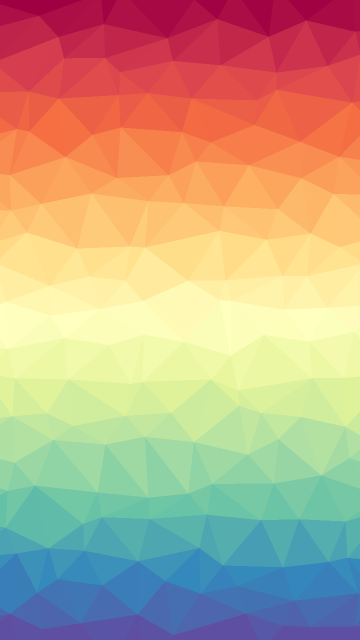
This background is drawn by a Shadertoy shader. Its source:

```glsl
// Low-poly wallpaper: a sheet of flat triangles running from crimson to violet.
// Scattered cell points are joined by a Delaunay walk towards each pixel; every
// triangle takes one colour from a vertical ramp at the height of its centroid.

const vec2 CELL = vec2(0.0710, 0.0550);  // point spacing, in canvas heights
const vec2 JITTER = vec2(0.85, 0.75);    // full range of scatter, in cells
const float ROW_OFFSET = 0.40;           // height of the first row, in cells
const int REACH = 2;                     // cells searched to each side
const int COUNT = 25;                    // points in the search window
const int MAX_STEPS = 8;                 // triangles crossed by the walk
const int SAMPLES = 2;                   // smoothing samples per axis

const int LAST = 10;
const vec3 RAMP[11] = vec3[11](
    vec3(0.62, 0.00, 0.26), vec3(0.84, 0.24, 0.31), vec3(0.96, 0.43, 0.26),
    vec3(0.99, 0.68, 0.38), vec3(1.00, 0.88, 0.55), vec3(1.00, 1.00, 0.75),
    vec3(0.90, 0.96, 0.60), vec3(0.67, 0.87, 0.64), vec3(0.40, 0.76, 0.65),
    vec3(0.20, 0.53, 0.74), vec3(0.37, 0.31, 0.64));

vec3 rampColor(float height) {
    float t = clamp(1.0 - height, 0.0, 1.0) * float(LAST);
    int i = min(int(t), LAST - 1);
    return mix(RAMP[i], RAMP[i + 1], t - float(i));
}

vec2 hash22(vec2 id) {
    vec3 h = fract(id.xyx * vec3(0.1031, 0.1030, 0.0973));
    h += dot(h, h.yzx + 33.33);
    return fract((h.xx + h.yz) * h.zy);
}

// Odd rows shift by half a cell, then every point is scattered.
vec2 meshPoint(vec2 id) {
    vec2 stagger = vec2(0.5 * mod(id.y, 2.0), ROW_OFFSET);
    vec2 scatter = (hash22(id + 17.0) - 0.5) * JITTER;
    return (id + stagger + scatter) * CELL;
}

// Cross product of two edges: positive when a, b, c turn left.
float turn(vec2 a, vec2 b, vec2 c) {
    vec2 e = b - a;
    vec2 d = c - a;
    return e.x * d.y - e.y * d.x;
}

// Closest point to p, ignoring p itself.
vec2 nearestPoint(vec2 pts[COUNT], vec2 p) {
    vec2 best = pts[0];
    float bestDist = 1e9;
    for (int i = 0; i < COUNT; i++) {
        vec2 d = pts[i] - p;
        float dist = dot(d, d);
        if (dist > 1e-10 && dist < bestDist) {
            bestDist = dist;
            best = pts[i];
        }
    }
    return best;
}

// Delaunay apex left of a-b: the point seeing the edge at the widest angle.
vec2 apexOf(vec2 pts[COUNT], vec2 a, vec2 b) {
    vec2 best = a;
    float bestCot = 1e9;
    for (int i = 0; i < COUNT; i++) {
        vec2 q = pts[i];
        float area = turn(a, b, q);
        if (area > 1e-6) {
            float cotangent = dot(a - q, b - q) / area;
            if (cotangent < bestCot) {
                bestCot = cotangent;
                best = q;
            }
        }
    }
    return best;
}

// Walk from the nearest edge to the triangle holding p; return its centroid.
vec2 triangleCentroid(vec2 pts[COUNT], vec2 p) {
    vec2 a = nearestPoint(pts, p);
    vec2 b = nearestPoint(pts, a);
    if (turn(a, b, p) < 0.0) { vec2 swap = a; a = b; b = swap; }
    vec2 c = a;
    for (int i = 0; i < MAX_STEPS; i++) {
        c = apexOf(pts, a, b);
        if (turn(b, c, p) < 0.0) a = c;
        else if (turn(c, a, p) < 0.0) b = c;
        else break;
    }
    return (a + b + c) / 3.0;
}

void mainImage(out vec4 fragColor, in vec2 fragCoord) {
    // Gather the points around this pixel.
    vec2 home = floor(fragCoord / iResolution.y / CELL - vec2(0.0, ROW_OFFSET) + 0.5);
    vec2 pts[COUNT];
    int n = 0;
    for (int y = -REACH; y <= REACH; y++)
        for (int x = -REACH; x <= REACH; x++)
            pts[n++] = meshPoint(home + vec2(x, y));

    // Average a few samples to smooth the edges.
    vec3 color = vec3(0.0);
    for (int y = 0; y < SAMPLES; y++)
        for (int x = 0; x < SAMPLES; x++) {
            vec2 shift = (vec2(x, y) + 0.5) / float(SAMPLES) - 0.5;
            color += rampColor(triangleCentroid(pts, (fragCoord + shift) / iResolution.y).y);
        }
    fragColor = vec4(color / float(SAMPLES * SAMPLES), 1.0);
}
```
